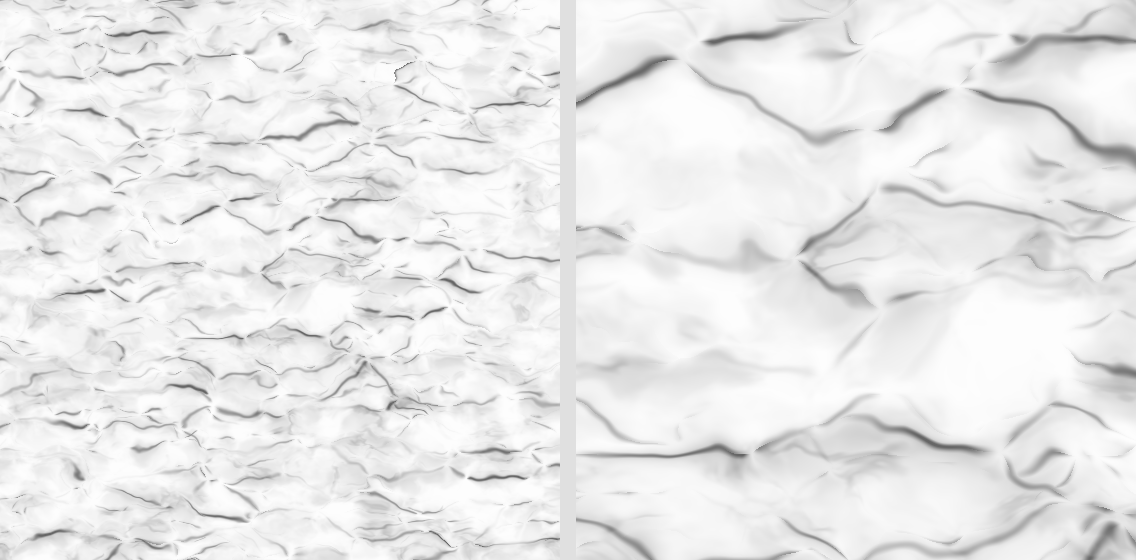
Left, the full canvas; right, a detail of the centre.
This texture map is drawn by a WebGL 2 fragment shader. Its source:

```glsl
#version 300 es
precision highp float;
// Pale rough stone wall shown as soft occlusion: white faces, grey mottling, dark seams.
// Two warped, flattened Voronoi layers give short tapered seams, strongest where level,
// with a soft shade beneath each; layered value noise adds mottling and wrinkles.

uniform vec2 u_resolution;
out vec4 outColor;

const float FACE_TONE = 0.992;
const float DARKEST_TONE = 0.40;
const vec2 LARGE_STONES = vec2(7.0, 15.0);
const vec2 SMALL_STONES = vec2(15.0, 29.0);
const float LARGE_SEAM_WIDTH = 0.0031;
const float SMALL_SEAM_WIDTH = 0.0026;
const float LARGE_SEAM_DEPTH = 0.56;
const float SMALL_SEAM_DEPTH = 0.42;
const float TAPER = 0.010;
const float HALO_WIDTH = 0.007;
const float HALO_DEPTH = 0.19;
const float SHADE_REACH = 0.024;
const float SHADE_DEPTH = 0.15;
const float MOTTLE_DEPTH = 0.035;
const float WRINKLE_DEPTH = 0.10;
const vec2 WARP_AMOUNT = vec2(0.055, 0.046);
const float RIPPLE_AMOUNT = 0.012;

float hash(vec2 p) {
  return fract(sin(dot(p, vec2(127.1, 311.7))) * 43758.5453);
}

vec2 hash2(vec2 p) {
  return vec2(hash(p), hash(p + 57.3));
}

float noise(vec2 p) {
  vec2 i = floor(p), f = fract(p);
  f = f * f * (3.0 - 2.0 * f);
  return mix(mix(hash(i), hash(i + vec2(1, 0)), f.x),
             mix(hash(i + vec2(0, 1)), hash(i + vec2(1, 1)), f.x), f.y);
}

float fbm(vec2 p) {
  float sum = 0.0, weight = 0.533;
  for (int i = 0; i < 4; i++) {
    sum += weight * noise(p);
    p = mat2(1.6, 1.2, -1.2, 1.6) * p + 17.3;
    weight *= 0.5;
  }
  return sum;
}

// Returns seam core, seam halo and the shade lying below upper seams.
vec3 stoneLayer(vec2 uv, vec2 scale, float width, float seed) {
  vec2 p = uv * scale + seed;
  vec2 cell = floor(p), f = fract(p);
  vec2 nearCell = vec2(0), nearPoint = vec2(0);
  float nearest = 1e3;
  for (int y = -1; y <= 1; y++)
    for (int x = -1; x <= 1; x++) {
      vec2 offset = vec2(x, y);
      vec2 point = offset + hash2(cell + offset) - f;
      if (dot(point, point) < nearest) {
        nearest = dot(point, point);
        nearCell = offset;
        nearPoint = point;
      }
    }

  // Find the closest seam, the runner-up, and the shade of all seams above.
  float border = 1.0, second = 1.0, strength = 0.0, shade = 0.0;
  for (int y = -2; y <= 2; y++)
    for (int x = -2; x <= 2; x++) {
      vec2 offset = nearCell + vec2(x, y);
      vec2 point = offset + hash2(cell + offset) - f;
      vec2 span = point - nearPoint;
      if (dot(span, span) < 1e-5) continue;
      vec2 across = normalize(span);
      vec2 slope = across * scale;
      float dist = dot(0.5 * (point + nearPoint), across) / length(slope);
      float rise = normalize(slope).y;
      shade = max(shade, max(rise, 0.0) * exp(-dist / SHADE_REACH));
      if (dist < border) {
        second = border;
        border = dist;
        float edge = hash(2.0 * cell + nearCell + offset + 9.1);
        strength = smoothstep(0.4, 0.92, abs(rise)) * mix(0.35, 1.0, edge);
      } else {
        second = min(second, dist);
      }
    }

  // Noise breaks seams into strokes of varying thickness that taper at junctions.
  float stroke = smoothstep(0.36, 0.66, noise(uv * scale * vec2(1.7, 1.2) + seed * 3.0));
  float thickness = width * mix(0.5, 1.45, noise(uv * scale * 2.7 + seed));
  strength *= mix(0.14, 1.0, stroke) * smoothstep(0.0, TAPER, second - border);
  float q = border / thickness;
  return vec3(strength * exp(-q * q), strength * exp(-border / HALO_WIDTH),
              shade * smoothstep(-0.004, 0.010, border));
}

void main() {
  vec2 uv = gl_FragCoord.xy / u_resolution;

  // Bend the stones broadly, then ripple them so their seams look rugged.
  vec2 bend = vec2(fbm(uv * vec2(10, 13)), fbm(uv * vec2(11, 13) + 41.7)) - 0.5;
  vec2 ripple = vec2(noise(uv * vec2(33, 40) + 7.0), noise(uv * vec2(36, 42) + 71.0)) - 0.5;
  vec2 warped = uv + bend * WARP_AMOUNT + ripple * RIPPLE_AMOUNT;
  vec3 large = stoneLayer(warped, LARGE_STONES, LARGE_SEAM_WIDTH, 3.7);
  vec3 small = stoneLayer(warped + bend * 0.02, SMALL_STONES, SMALL_SEAM_WIDTH, 21.4);

  // Cloudy shading and faint wrinkles on the faces.
  float cloud = smoothstep(0.36, 0.68, fbm(warped * vec2(22, 32) + 5.2));
  float mottle = smoothstep(0.46, 0.70, fbm(uv * vec2(15, 25) + 63.0));
  float ridge = 1.0 - abs(2.0 * fbm(warped * vec2(19, 36) + 88.0) - 1.0);
  float wrinkle = smoothstep(0.82, 1.0, ridge) * mottle;
  float soft = SHADE_DEPTH * max(large.z, 0.7 * small.z) * cloud;
  soft += MOTTLE_DEPTH * mottle + WRINKLE_DEPTH * wrinkle * cloud;

  // Small seams gather in patches between the large ones.
  float patches = smoothstep(0.30, 0.62, noise(uv * vec2(9, 15) + 30.0));
  float seams = max(LARGE_SEAM_DEPTH * large.x, SMALL_SEAM_DEPTH * small.x * patches);
  float halo = HALO_DEPTH * max(large.y, 0.65 * small.y * patches);
  float tone = FACE_TONE - soft - max(seams, halo) - 0.25 * min(seams, halo);
  outColor = vec4(vec3(max(tone, DARKEST_TONE)), 1.0);
}
```
